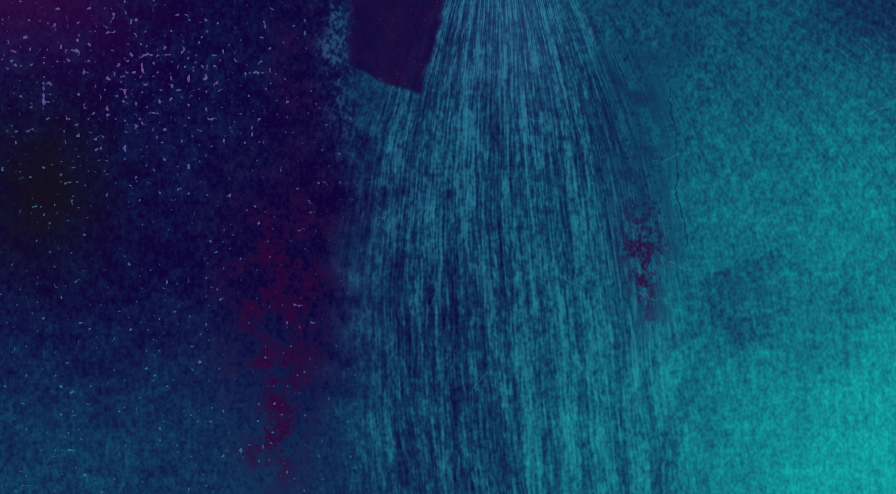
A Shadertoy shader for this background:

```glsl
// Weathered painted wall: navy on the left melting into bright teal at lower right.
// A scalar tone field picks the paint colour; warped gradient noise adds brush
// streaks, worn patches, flecks and plaster grain, and hashes place the scratches.

const vec3 NAVY   = vec3(0.060, 0.030, 0.230);
const vec3 TEAL   = vec3(0.065, 0.660, 0.650);
const vec3 MAROON = vec3(0.190, 0.010, 0.200);
const vec3 OLIVE  = vec3(0.080, 0.070, 0.100);
const vec3 PLUM   = vec3(0.230, 0.030, 0.250);
const vec3 CHALK  = vec3(0.260, 0.480, 0.640);
const vec3 LILAC  = vec3(0.520, 0.340, 0.640);
const float GRAIN = 0.26;       // strength of plaster texture
const float STREAKS = 0.20;     // tone contrast of brush streaks
const int SCRATCHES = 14;

float hash(vec2 p) {
    vec3 q = fract(p.xyx * vec3(0.1031, 0.1030, 0.0973));
    q += dot(q, q.yzx + 33.33);
    return fract((q.x + q.y) * q.z);
}

float gradDot(vec2 cell, vec2 f) {
    float a = 6.2832 * hash(cell);
    return dot(vec2(cos(a), sin(a)), f);
}

// Gradient noise, roughly -0.7 to 0.7
float noise(vec2 p) {
    vec2 i = floor(p), f = p - i, e = vec2(0.0, 1.0);
    vec2 w = f * f * f * (f * (f * 6.0 - 15.0) + 10.0);
    return mix(mix(gradDot(i, f), gradDot(i + e.yx, f - e.yx), w.x),
               mix(gradDot(i + e, f - e), gradDot(i + 1.0, f - 1.0), w.x), w.y);
}

float fbm(vec2 p) {
    float sum = 0.0, amp = 0.6;
    for (int i = 0; i < 5; i++) {
        sum += amp * noise(p);
        p = mat2(1.6, 1.2, -1.2, 1.6) * p + 7.3;
        amp *= 0.6;
    }
    return sum;
}

// Soft elliptical spot, 1 at its centre
float spot(vec2 p, vec2 centre, vec2 size) {
    vec2 d = (p - centre) / size;
    return exp(-dot(d, d));
}

// Soft-edged box, 1 inside
float box(vec2 p, vec2 lo, vec2 hi, float soft) {
    vec2 m = smoothstep(lo - soft, lo + soft, p) * (1.0 - smoothstep(hi - soft, hi + soft, p));
    return m.x * m.y;
}

// Left upper arc of an elliptical brush stroke
float arc(vec2 p, vec2 centre, vec2 radii, float width) {
    vec2 d = (p - centre) / radii;
    float band = 1.0 - smoothstep(width * 0.6, width, abs(length(d) - 1.0) * radii.x);
    return band * (1.0 - smoothstep(-0.3, 0.1, d.x));
}

float scratch(vec2 p, vec2 a, vec2 b) {
    vec2 ab = b - a;
    float h = clamp(dot(p - a, ab) / dot(ab, ab), 0.0, 1.0);
    return 1.0 - smoothstep(0.0005, 0.003, length(p - a - ab * h));
}

void mainImage(out vec4 fragColor, in vec2 fragCoord) {
    vec2 uv = fragCoord / iResolution.xy, p = vec2(uv.x * 1.816, uv.y);
    float cloud = fbm(p * 4.0), rough = fbm(p * 17.0 + 31.0);
    float fine = noise(p * vec2(75.0, 55.0)) + noise(p * vec2(150.0, 120.0) + 9.0);
    vec2 worn = uv + 0.03 * vec2(cloud + rough, rough - cloud);
    float left = 1.0 - smoothstep(0.30, 0.45, worn.x);

    // Broad tone from navy to teal
    float tone = 0.03 + 0.27 * smoothstep(0.34, 0.44, worn.x) + 0.26 * smoothstep(0.45, 0.97, uv.x);
    tone += 0.33 * spot(uv, vec2(1.02, 0.05), vec2(0.30, 0.50));
    tone += 0.24 * left * (1.0 - smoothstep(0.0, 0.5, uv.y));
    tone += 0.08 * spot(uv, vec2(0.66, 0.10), vec2(0.12, 0.25));
    tone -= 0.07 * smoothstep(0.5, 1.0, uv.y) * smoothstep(0.6, 0.75, uv.x);
    tone -= 0.28 * spot(worn, vec2(1.0, 1.0), vec2(0.10, 0.12));
    tone += 0.10 * cloud + 0.13 * rough;

    // Fan of broken brush streaks, narrower at the top
    float drop = 1.0 - uv.y, halfWidth = 0.175 - 0.09 * uv.y * uv.y * uv.y;
    float fan = (uv.x - 0.56 - 0.03 * drop * drop) / halfWidth + 0.025 * cloud;
    float bristles = noise(vec2(fan * 9.0, uv.y * 2.0)) + noise(vec2(fan * 27.0, uv.y * 6.0))
                   + noise(vec2(fan * 52.0, uv.y * 14.0)) + 0.7 * noise(vec2(fan * 60.0, uv.y * 45.0));
    float stroke = 1.0 - smoothstep(0.7, 1.25, abs(fan + 0.3 * rough));
    tone += STREAKS * bristles * mix(0.3, 1.0, stroke) * (1.0 - left);
    float chalk = stroke * smoothstep(-0.3, 0.9, bristles + 0.6 * rough + 0.4 * fine);

    // Dark dab with two curved tails on the right
    float rim = length((worn - vec2(0.86, 0.39)) / vec2(0.085, 0.105));
    float dab = (1.0 - smoothstep(0.80, 1.05, rim)) * (1.0 - smoothstep(0.80, 0.95, uv.x));
    dab = max(dab, 0.55 * spot(worn, vec2(0.91, 0.36), vec2(0.07, 0.15)));
    vec2 bent = p + 0.012 * rough;
    float tails = max(arc(bent, vec2(1.47, 0.05), vec2(0.20, 0.30), 0.014),
                      arc(bent, vec2(1.55, 0.0), vec2(0.20, 0.33), 0.026));
    tone -= 0.18 * dab + 0.10 * tails * (0.8 + rough);
    tone += GRAIN * fine * (0.4 + 0.3 * smoothstep(0.1, 0.5, tone));
    vec3 col = mix(NAVY, TEAL, clamp(tone, -0.03, 1.0));
    col = mix(col, CHALK, 0.38 * chalk * (0.4 + 0.6 * uv.y));
    col = mix(col, CHALK, 0.25 * spot(worn, vec2(0.57, 0.94), vec2(0.07, 0.15)));
    col = mix(col, CHALK, 0.4 * spot(worn, vec2(0.38, 0.93), vec2(0.015, 0.2)) * smoothstep(-0.2, 0.5, rough + fine));

    // Worn navy and maroon patches, olive and plum stains
    vec2 torn = uv + 0.012 * rough;
    float block = box(torn, vec2(0.39, 1.136 - 0.7 * uv.x), vec2(0.33 + 0.17 * uv.y, 1.2), 0.006);
    col = mix(col, mix(NAVY, MAROON, 0.3 + 0.5 * rough), 0.85 * block);
    float column = box(worn, vec2(0.68, 0.48), vec2(0.75, 0.90), 0.03);
    col = mix(col, NAVY, 0.5 * column * smoothstep(-0.2, 0.4, rough + 0.5 * fine));
    float rust = spot(worn, vec2(0.32, 0.46), vec2(0.07, 0.20)) + spot(worn, vec2(0.315, 0.16), vec2(0.045, 0.20))
               + spot(worn, vec2(0.72, 0.45), vec2(0.025, 0.13)) + 0.6 * spot(worn, vec2(0.34, 0.88), vec2(0.03, 0.15));
    col = mix(col, MAROON, 0.85 * min(rust, 1.0) * smoothstep(-0.3, 0.4, rough + 0.5 * fine));
    col = mix(col, OLIVE, 0.8 * spot(worn, vec2(0.045, 0.62), vec2(0.075, 0.16)));
    col = mix(col, PLUM, 0.65 * spot(worn, vec2(0.03, 1.0), vec2(0.12, 0.13)));

    // Irregular flecks, densest at upper left
    float flakes = spot(worn, vec2(0.15, 0.84), vec2(0.16, 0.17));
    float chips = noise(p * 85.0 + 5.0) + 0.6 * noise(p * 140.0) + 0.35 * rough;
    float flecks = smoothstep(0.50, 0.80, chips + 0.22 * flakes + 0.04 * left);
    col = mix(col, mix(CHALK, LILAC, flakes), 0.7 * flecks * (0.3 + 0.7 * left));

    // Short pale scratches and one faint vertical crack
    float marks = 0.0;
    for (int i = 0; i < SCRATCHES; i++) {
        vec2 id = vec2(float(i) * 7.0, 19.0), a = vec2(0.9 + 0.9 * hash(id), 0.15 + 0.85 * hash(id + 3.0));
        float turn = 6.2832 * hash(id + 8.0);
        marks = max(marks, scratch(p + 0.02 * rough, a, a + 0.05 * vec2(cos(turn), sin(turn))));
    }
    col = mix(col, CHALK, 0.3 * marks);
    col = mix(col, NAVY, 0.35 * scratch(p + 0.02 * rough, vec2(1.36, 0.82), vec2(1.39, 0.50)));
    fragColor = vec4(clamp(col, 0.0, 1.0), 1.0);
}
```
